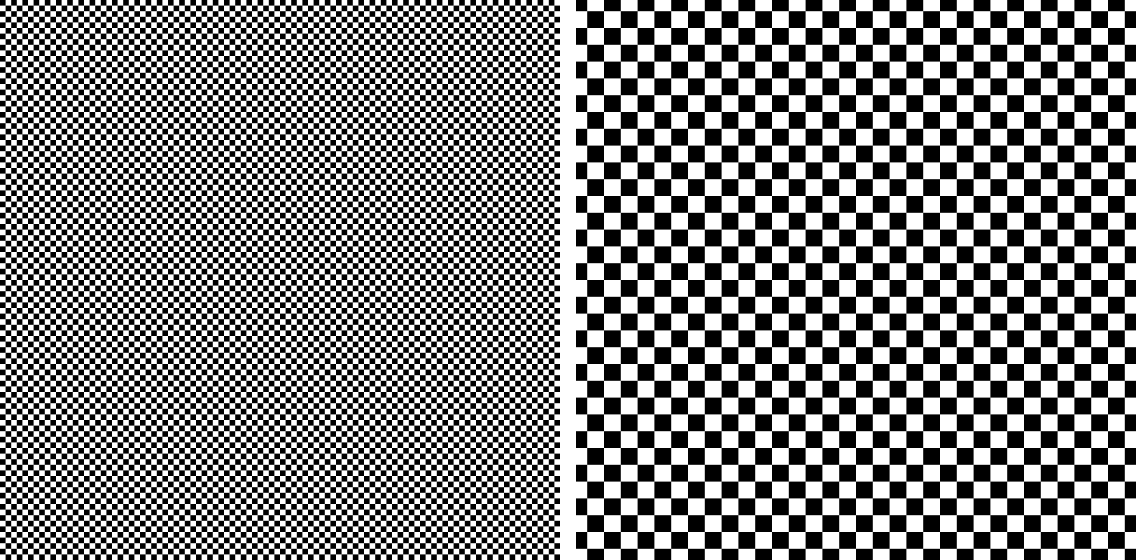
Left: the whole. Right: its middle third, enlarged.
Reproduce this pattern procedurally as a Shadertoy shader.

```glsl
const float REPEATS = 50.0; // each repeat is two cells wide and two high
const vec3 INK = vec3(0.0);
const vec3 PAPER = vec3(1.0);

// Square wave of period 2, from -1 to 1, with edges averaged over the pixel width
vec2 softSquareWave(vec2 cell, vec2 pixelWidth) {
    vec2 edgeDistance = abs(mod(cell - 0.5, 2.0) - 1.0) - 0.5;
    return clamp(2.0 * edgeDistance / pixelWidth, -1.0, 1.0);
}

// Paper coverage: 1 where both waves share a sign, 0 where they differ
float checker(vec2 cell, vec2 pixelWidth) {
    vec2 wave = softSquareWave(cell, pixelWidth);
    return 0.5 + 0.5 * wave.x * wave.y;
}

void mainImage(out vec4 fragColor, in vec2 fragCoord) {
    vec2 cellsPerPixel = 2.0 * REPEATS / iResolution.xy;
    float coverage = checker(fragCoord * cellsPerPixel, cellsPerPixel);
    fragColor = vec4(mix(INK, PAPER, coverage), 1.0);
}
```
